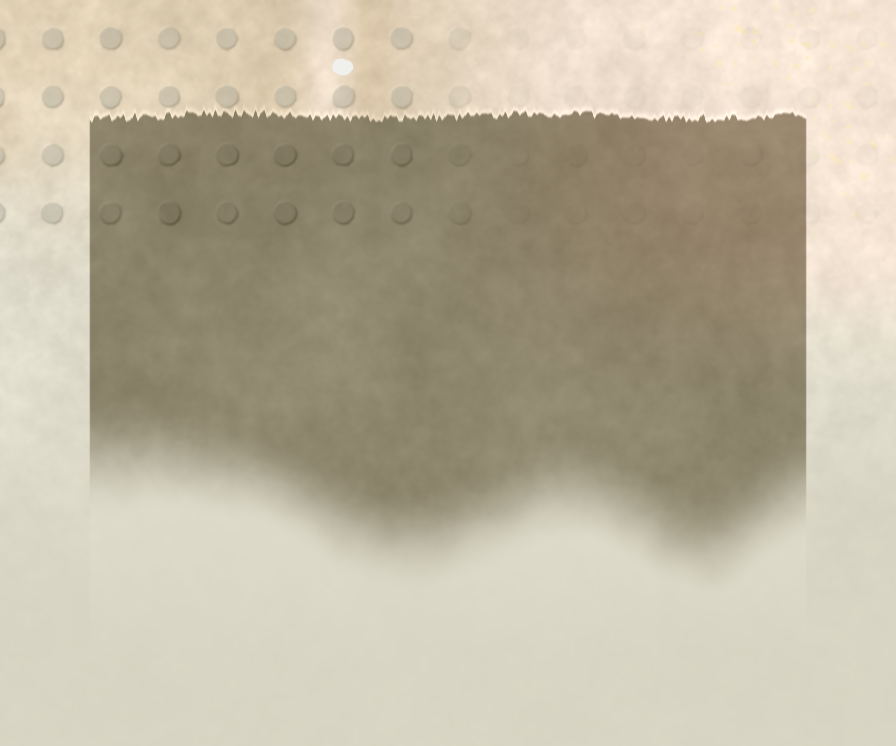
Reproduce this background procedurally as a WebGL 1 fragment shader.

```glsl
precision highp float;
// Weathered cream plaster with rows of rivets and a brushed olive panel that fades into mist.
uniform vec2 u_resolution;

// Layout: x and y in canvas heights, y measured downward from the top
const float ASPECT = 1.2;
const float PANEL_LEFT = 0.1203;
const float PANEL_RIGHT = 1.0797;
const float PANEL_TOP = 0.156;
const float MIST_LEVEL = 0.612;
const float MIST_SOFTNESS = 0.078;
const vec2 RIVET_START = vec2(0.0703, 0.0516);
const float RIVET_PITCH = 0.0779;
const float RIVET_RADIUS = 0.0145;
const vec2 CHIP_CENTER = vec2(0.459, 0.090);

const vec3 STONE = vec3(0.847, 0.835, 0.768);
const vec3 PALE_STONE = vec3(0.882, 0.868, 0.805);
const vec3 SAND = vec3(0.875, 0.812, 0.705);
const vec3 BLUSH = vec3(0.960, 0.895, 0.830);
const vec3 OCHRE = vec3(0.800, 0.690, 0.540);
const vec3 OLIVE = vec3(0.548, 0.518, 0.420);
const vec3 UMBER = vec3(0.600, 0.526, 0.430);
const vec3 DARK_OLIVE = vec3(0.515, 0.470, 0.378);
const vec3 RIVET_GREY = vec3(0.690, 0.680, 0.620);
const vec3 FLECK_YELLOW = vec3(1.000, 0.930, 0.690);
const vec3 CHIP_WHITE = vec3(0.940, 0.945, 0.930);

float hash(vec2 p) {
  vec3 q = fract(p.xyx * 0.1031);
  q += dot(q, q.yzx + 33.33);
  return fract((q.x + q.y) * q.z);
}

float valueNoise(vec2 p) {
  vec2 cell = floor(p);
  vec2 f = fract(p);
  f = f * f * (3.0 - 2.0 * f);
  float low = mix(hash(cell), hash(cell + vec2(1.0, 0.0)), f.x);
  float high = mix(hash(cell + vec2(0.0, 1.0)), hash(cell + vec2(1.0, 1.0)), f.x);
  return mix(low, high, f.y);
}

// Three noise layers centred on zero
float mottle(vec2 p) {
  float sum = 0.0;
  float weight = 0.5;
  for (int i = 0; i < 3; i++) {
    sum += weight * (valueNoise(p) - 0.5);
    p = vec2(1.6 * p.x - 1.2 * p.y, 1.2 * p.x + 1.6 * p.y) + 57.3;
    weight *= 0.65;
  }
  return sum;
}

// One jittered round fleck in each cell
float flecks(vec2 p) {
  vec2 cell = floor(p);
  float size = 0.08 + 0.17 * hash(cell + 71.0);
  vec2 center = 0.3 + 0.4 * vec2(hash(cell + 5.0), hash(cell + 29.0));
  return 1.0 - smoothstep(0.5 * size, size, length(fract(p) - center));
}

float bump(float x, float center, float width) {
  float d = (x - center) / width;
  return exp(-min(d * d, 30.0));
}

void main() {
  vec2 uv = gl_FragCoord.xy / u_resolution;
  vec2 p = vec2(uv.x * ASPECT, 1.0 - uv.y);
  float pixel = 1.0 / u_resolution.y;
  float stain = mottle(p * 7.0 + 11.0);
  float grain = mottle(p * 48.0 + 90.0);
  float roughness = 1.0 - smoothstep(0.25, 0.88, p.y);

  // Plaster: sand at upper left, blush at upper right, stone below
  vec3 topTone = mix(SAND, BLUSH, smoothstep(0.35, 0.66, uv.x + 0.15 * stain));
  float rust = bump(uv.x, 0.415, 0.025) + 0.6 * bump(uv.x, 0.30, 0.035);
  topTone = mix(topTone, OCHRE, 0.35 * rust * (0.8 + stain));
  topTone = mix(topTone, BLUSH, 0.65 * bump(uv.x, 0.365, 0.025));
  float descent = p.y - 0.20 * smoothstep(0.5, 1.0, uv.x) + 0.12 * stain;
  vec3 wall = mix(topTone, PALE_STONE, smoothstep(0.12, 0.39, descent));
  wall = mix(wall, STONE, smoothstep(0.48, 0.80, p.y + 0.13 * smoothstep(0.88, 0.93, uv.x)));
  wall += (0.085 * stain + 0.095 * grain) * (0.12 + 0.88 * roughness);

  // Yellow flecks gather toward the upper right
  float fleckArea = (1.0 - smoothstep(0.12, 0.45, p.y)) * smoothstep(-0.08, 0.20, stain);
  fleckArea *= smoothstep(0.4, 0.9, uv.x);
  wall = mix(wall, FLECK_YELLOW, 0.6 * fleckArea * flecks(p * 40.0 + 0.8 * grain));

  // Panel: bristled top, straight sides and a misty lower contour
  float bristle = valueNoise(vec2(p.x * 260.0, 3.0)) - 0.5;
  float panelTop = PANEL_TOP + 0.003 * sin(p.x * 15.0) + 0.011 * bristle;
  float sides = smoothstep(-pixel, pixel, min(p.x - PANEL_LEFT, PANEL_RIGHT - p.x));
  float contour = MIST_LEVEL + 0.115 * bump(uv.x, 0.455, 0.14);
  contour += 0.112 * bump(uv.x, 0.785, 0.105) + 0.045 * stain;
  float body = 1.0 - smoothstep(contour - MIST_SOFTNESS, contour + MIST_SOFTNESS, p.y);
  float brushed = smoothstep(panelTop - 0.0025, panelTop + 0.0025, p.y);
  float warm = smoothstep(0.42, 0.85, uv.x) * (1.0 - smoothstep(0.25, 0.58, p.y));
  float dark = (1.0 - smoothstep(0.15, 0.36, p.y)) * (1.0 - smoothstep(0.3, 0.58, uv.x));
  vec3 paint = mix(mix(OLIVE, UMBER, warm), DARK_OLIVE, 0.6 * dark);
  paint += 0.025 * bump(uv.x, 0.41, 0.11) * bump(p.y, 0.42, 0.12);
  paint += 0.075 * stain + 0.055 * grain;
  float haze = sides * smoothstep(0.58, 0.70, p.y) * (1.0 - smoothstep(0.72, 0.90, p.y));
  wall = mix(wall, PALE_STONE, 0.5 * haze);
  wall += 0.07 * sides * bump(p.y, panelTop - 0.003, 0.004);
  vec3 color = mix(wall, paint, sides * body * brushed);

  // Four rows of embossed rivets, worn away toward the right
  vec2 slot = floor((p - RIVET_START) / RIVET_PITCH + 0.5);
  vec2 fromRivet = p - RIVET_START - slot * RIVET_PITCH;
  float reach = length(fromRivet) + 0.004 * grain;
  float disc = 1.0 - smoothstep(RIVET_RADIUS - 0.002, RIVET_RADIUS + 0.002, reach);
  float rim = bump(reach, RIVET_RADIUS, 0.0022);
  float wear = (1.0 - 0.80 * smoothstep(0.43, 0.57, uv.x)) * step(slot.y, 3.5);
  vec3 rivetTone = mix(RIVET_GREY, color * 0.90, brushed * sides);
  color = mix(color, rivetTone, disc * wear * 0.45);
  color += rim * wear * (0.065 * dot(fromRivet / RIVET_RADIUS, vec2(-0.6, -0.8)) - 0.035);

  // One bare chip in the plaster
  float chip = length((p - CHIP_CENTER) / vec2(0.014, 0.010)) + 0.9 * grain;
  color = mix(color, CHIP_WHITE, 1.0 - smoothstep(0.85, 1.10, chip));
  gl_FragColor = vec4(clamp(color, 0.0, 1.0), 1.0);
}
```
